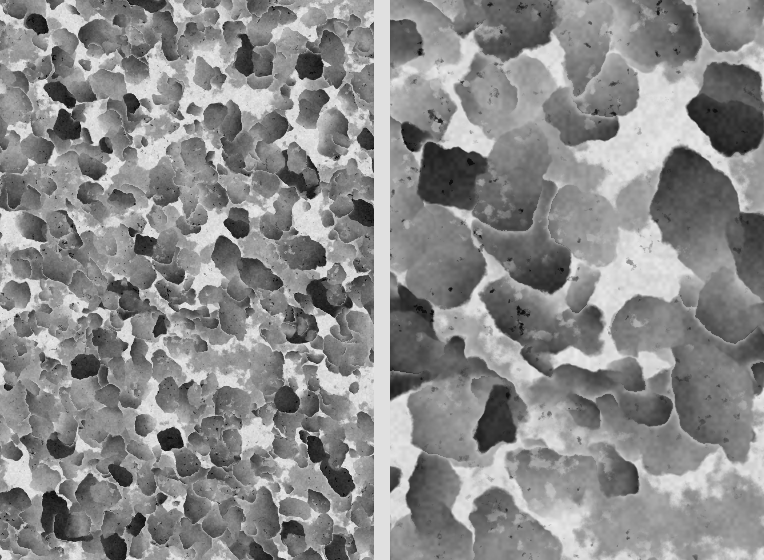
Left: the whole. Right: its middle third, enlarged.
Write a WebGL 1 fragment shader that draws this texture.

```glsl
precision highp float;
// Crushed grey stone grains strewn over pale, speckled plaster.
// Jittered grids place rounded polygons in several sizes, painted one over
// another with a crisp dark side, a fading side and a thin bright rim.
uniform vec2 u_resolution;

const float TAU = 6.2831853;
const float PLASTER = 0.86;
const float DUST = 0.57;
const float SOOT = 0.15;
const float EDGE = 0.0013;

float hash(vec2 p) {
  vec3 q = fract(vec3(p.xyx) * 0.1031);
  q += dot(q, q.yzx + 33.33);
  return fract((q.x + q.y) * q.z);
}

float noise(vec2 p) {
  vec2 i = floor(p), f = fract(p);
  f = f * f * (3.0 - 2.0 * f);
  float low = mix(hash(i), hash(i + vec2(1.0, 0.0)), f.x);
  float high = mix(hash(i + vec2(0.0, 1.0)), hash(i + vec2(1.0, 1.0)), f.x);
  return mix(low, high, f.y);
}

float fbm(vec2 p) {
  float sum = 0.0, weight = 0.5;
  for (int i = 0; i < 5; i++) {
    sum += weight * noise(p);
    p = mat2(1.6, 1.2, -1.2, 1.6) * p + 17.3;
    weight *= 0.5;
  }
  return sum / 0.97;
}

vec2 heading(float angle) {
  return vec2(cos(angle), sin(angle));
}

// Rounded irregular polygon: 1.0 on its outline, smaller inside.
float polygonField(vec2 q, vec2 id) {
  float sum = 0.0;
  for (int i = 0; i < 6; i++) {
    float k = float(i);
    float angle = (k + 0.7 * hash(id + k * 3.7)) * TAU / 6.0;
    float reach = mix(0.7, 1.15, hash(id + k * 5.3 + 40.0));
    sum += pow(max(dot(q, heading(angle)) / reach, 0.0), 6.0);
  }
  return pow(sum + 0.000001, 1.0 / 6.0);
}

// Paints one grid of grains over the given shade.
float paintGrains(float shade, vec2 p, float cell, float seed, float density,
                  float sootShare, float mottle) {
  vec2 home = floor(p / cell);
  for (int y = -1; y <= 1; y++) {
    for (int x = -1; x <= 1; x++) {
      vec2 corner = home + vec2(float(x), float(y));
      vec2 id = corner + seed;
      vec2 jitter = 0.5 + 0.7 * (vec2(hash(id + 11.0), hash(id + 23.0)) - 0.5);
      float cluster = noise((corner + jitter) * cell * 11.0 + seed);
      if (hash(id + 31.0) > density + 0.8 * (cluster - 0.5)) continue;

      float radius = mix(0.34, 0.62, hash(id + 47.0));
      float stretch = mix(1.0, 1.45, hash(id + 53.0));
      vec2 axis = heading(-0.95 + 1.8 * (hash(id + 61.0) - 0.5));
      vec2 offset = p / cell - corner - jitter;
      vec2 q = vec2(dot(offset, axis), dot(offset, vec2(-axis.y, axis.x)));
      q *= vec2(1.0 / stretch, sqrt(stretch)) / radius;

      float dist = (polygonField(q, id) - 1.0) * radius * cell;
      float side = dot(q, heading(TAU * hash(id + 71.0)));
      float soot = step(hash(id + 83.0), sootShare);
      float fading = (1.0 - soot) * hash(id + 97.0);

      float tone = mix(0.35, 0.61, hash(id + 101.0));
      tone = mix(tone, SOOT + 0.06 * hash(id + 107.0), soot);
      tone -= (0.17 - 0.11 * soot) * smoothstep(0.0, 1.0, side);
      tone += 0.06 * smoothstep(0.0, 1.0, -side) + mottle * (1.0 - 0.4 * soot);

      float cover = 1.0 - smoothstep(-EDGE, EDGE, dist);
      cover *= mix(1.0, smoothstep(-1.0, 0.1, side + 3.0 * mottle), fading);
      float rim = exp(-max(dist, 0.0) / 0.0022) * smoothstep(-0.1, 0.7, side);
      shade = mix(shade, PLASTER, 0.8 * rim * step(0.0, dist));
      shade = mix(shade, tone, cover);
    }
  }
  return shade;
}

// Plaster with soft heaps of grey dust.
float plaster(vec2 p) {
  float shade = PLASTER + 0.10 * (fbm(p * 90.0) - 0.5);
  float heap = fbm(p * 22.0) + 0.35 * (fbm(p * 110.0 + 9.0) - 0.5);
  return mix(shade, DUST + 0.2 * (fbm(p * 60.0 + 5.0) - 0.5),
             0.9 * smoothstep(0.47, 0.6, heap));
}

void main() {
  vec2 p = gl_FragCoord.xy / u_resolution.y;
  vec2 warp = vec2(fbm(p * 55.0 + 3.0), fbm(p * 55.0 + 71.0)) - 0.5;
  vec2 bent = p + 0.016 * warp;
  float mottle = 0.17 * (fbm(p * 75.0 + 29.0) - 0.5);

  float shade = plaster(p);
  shade = paintGrains(shade, bent, 0.064, 110.0, 0.72, 0.04, mottle);
  shade = paintGrains(shade, bent, 0.023, 230.0, 0.26, 0.03, mottle);
  shade = paintGrains(shade, bent, 0.045, 370.0, 0.50, 0.15, mottle);

  // Fine pits, pale crumbs and surface grit.
  float patches = smoothstep(0.42, 0.62, fbm(p * 16.0 + 51.0));
  float pits = smoothstep(0.70, 0.84, fbm(p * 170.0 + 13.0));
  float crumbs = smoothstep(0.62, 0.76, fbm(p * 120.0 + 87.0));
  shade -= 0.32 * pits * (0.35 + 0.65 * patches);
  shade = mix(shade, 0.8, 0.55 * crumbs * patches * smoothstep(0.25, 0.4, shade));
  shade += 0.07 * (noise(p * 420.0) - 0.5);
  gl_FragColor = vec4(vec3(clamp(shade, 0.06, 0.93)), 1.0);
}
```
